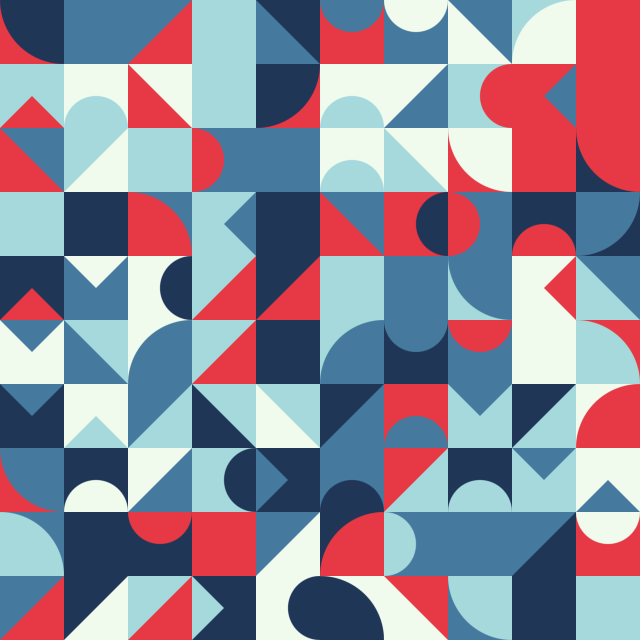
Reproduce this pattern procedurally as a WebGL 2 fragment shader.

```glsl
#version 300 es
precision highp float;
// Ten by ten mosaic of flat two-colour tiles: arcs, half discs, diagonals and notches.

uniform vec2 u_resolution;
out vec4 fragColor;

const float TILES = 10.0;
const int SAMPLES = 3;

const vec3 STEEL = vec3(0.27, 0.48, 0.62);
const vec3 NAVY  = vec3(0.12, 0.21, 0.34);
const vec3 AQUA  = vec3(0.65, 0.85, 0.86);
const vec3 RED   = vec3(0.90, 0.22, 0.27);
const vec3 CREAM = vec3(0.94, 0.98, 0.93);

float hash(vec2 cell, float seed) {
    return fract(sin(dot(cell, vec2(127.1, 311.7)) + seed * 74.7) * 43758.5453);
}

vec3 palette(int index) {
    if (index == 0) return STEEL;
    if (index == 1) return NAVY;
    if (index == 2) return AQUA;
    if (index == 3) return RED;
    return CREAM;
}

// Weighted choice: cream is a little rarer than the rest
int pickColour(float h) {
    if (h < 0.23) return 0;
    if (h < 0.45) return 1;
    if (h < 0.66) return 2;
    if (h < 0.87) return 3;
    return 4;
}

// Turns the unit square about its centre by quarter turns
vec2 quarterTurn(vec2 p, int turns) {
    p -= 0.5;
    if (turns == 1) p = vec2(-p.y, p.x);
    if (turns == 2) p = -p;
    if (turns == 3) p = vec2(p.y, -p.x);
    return p + 0.5;
}

// Signed distances inside the unit tile
float quarterDisc(vec2 p)   { return length(p) - 1.0; }
float halfDisc(vec2 p)      { return length(p - vec2(0.5, 0.0)) - 0.5; }
float diagonalHalf(vec2 p)  { return (p.x + p.y - 1.0) * 0.7071; }
float edgeTriangle(vec2 p)  { return (abs(p.x - 0.5) + p.y - 0.5) * 0.7071; }

float tileShape(vec2 p, float kind) {
    if (kind < 0.26) return diagonalHalf(p);
    if (kind < 0.49) return halfDisc(p);
    if (kind < 0.68) return quarterDisc(p);
    if (kind < 0.82) return edgeTriangle(p);
    return 1.0; // plain tile
}

vec3 mosaic(vec2 grid, float blur) {
    vec2 cell = floor(grid);
    int turns = int(hash(cell, 1.0) * 4.0);
    vec2 p = quarterTurn(fract(grid), turns);

    // The shape colour always differs from the ground colour
    int ground = pickColour(hash(cell, 2.0));
    int figure = (ground + 1 + int(hash(cell, 3.0) * 4.0)) % 5;

    float d = tileShape(p, hash(cell, 4.0));
    return mix(palette(figure), palette(ground), smoothstep(-blur, blur, d));
}

void main() {
    float scale = TILES / min(u_resolution.x, u_resolution.y);
    float blur = 0.5 * scale;

    // Sub-pixel samples smooth the seams between tiles
    vec3 colour = vec3(0.0);
    for (int y = 0; y < SAMPLES; y++) {
        for (int x = 0; x < SAMPLES; x++) {
            vec2 offset = (vec2(x, y) + 0.5) / float(SAMPLES) - 0.5;
            colour += mosaic((gl_FragCoord.xy + offset) * scale, blur);
        }
    }
    fragColor = vec4(colour / float(SAMPLES * SAMPLES), 1.0);
}
```
